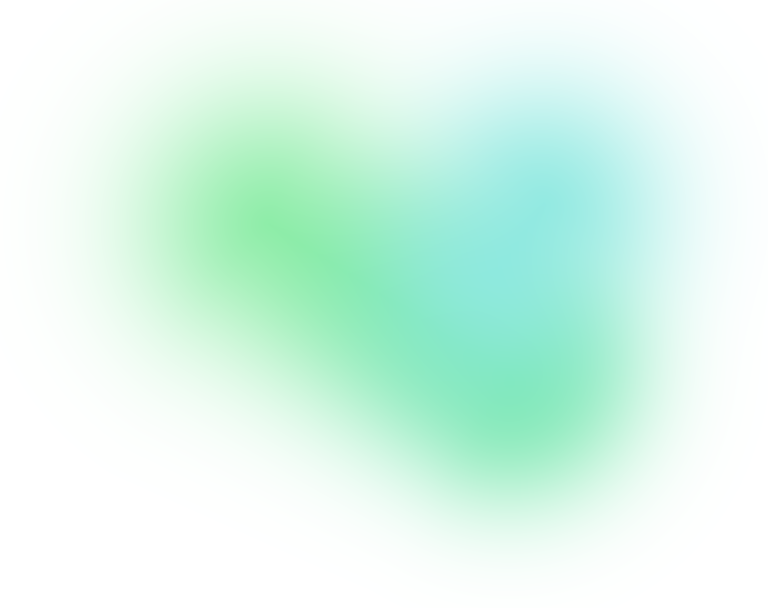
Give the GLSL for this background, as a Shadertoy shader.

```glsl
// Soft green and aqua glows blending diagonally on a white ground.

// Positions and widths are in units of the canvas height.
const vec3 PAPER       = vec3(1.0, 1.0, 1.0);
const vec3 LEAF_GREEN  = vec3(0.51, 0.92, 0.62);
const vec3 MINT_GREEN  = vec3(0.47, 0.905, 0.67);
const vec3 AQUA        = vec3(0.55, 0.91, 0.88);

const vec2 GREEN_START  = vec2(0.443, 0.631);
const vec2 GREEN_END    = vec2(0.837, 0.384);
const vec2 GREEN_RADIUS = vec2(0.161, 0.181); // at start, at end
const vec2 GREEN_BLUR   = vec2(0.123, 0.090); // at start, at end

const vec2 AQUA_START   = vec2(0.895, 0.663);
const vec2 AQUA_END     = vec2(0.821, 0.557);
const float AQUA_RADIUS = 0.156;
const float AQUA_BLUR   = 0.107;

// Position of the nearest point along a segment, from 0 to 1.
float alongSegment(vec2 p, vec2 a, vec2 b) {
    vec2 ab = b - a;
    return clamp(dot(p - a, ab) / dot(ab, ab), 0.0, 1.0);
}

// Coverage of a Gaussian-blurred edge; distance is positive outside.
float blurredEdge(float signedDistance, float blur) {
    float x = clamp(-signedDistance / blur, -4.0, 4.0);
    return 0.5 + 0.5 * tanh(0.7979 * x * (1.0 + 0.0447 * x * x));
}

// Glow along a segment with radius and blur varying between its ends.
float glow(vec2 p, vec2 a, vec2 b, vec2 radius, vec2 blur) {
    float t = alongSegment(p, a, b);
    float d = length(p - mix(a, b, t)) - mix(radius.x, radius.y, t);
    return blurredEdge(d, mix(blur.x, blur.y, t));
}

void mainImage(out vec4 fragColor, in vec2 fragCoord) {
    vec2 p = fragCoord / iResolution.y;

    // Diagonal green band, cooler towards its lower end
    float bend = smoothstep(0.0, 1.0, alongSegment(p, GREEN_START, GREEN_END));
    vec3 green = mix(LEAF_GREEN, MINT_GREEN, bend);
    float greenCover = glow(p, GREEN_START, GREEN_END, GREEN_RADIUS, GREEN_BLUR);
    vec3 color = mix(PAPER, green, greenCover);

    // Aqua glow laid over the upper right
    float aquaCover = glow(p, AQUA_START, AQUA_END, vec2(AQUA_RADIUS), vec2(AQUA_BLUR));
    color = mix(color, AQUA, aquaCover);

    fragColor = vec4(color, 1.0);
}
```
